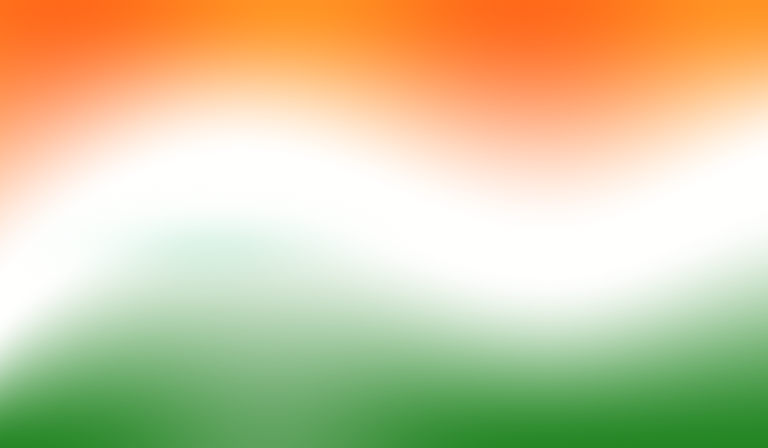
Give the GLSL for this background, as a Shadertoy shader.

```glsl
const float TAU = 6.2831853;
const vec3 WHITE = vec3(1.0, 1.0, 0.995);
const vec3 RED_ORANGE = vec3(1.0, 0.41, 0.10);
const vec3 AMBER = vec3(1.0, 0.58, 0.14);
const vec3 DEEP_GREEN = vec3(0.13, 0.52, 0.13);
const vec3 SAGE = vec3(0.36, 0.63, 0.36);
const vec3 MINT = vec3(0.91, 0.98, 0.95);

// Soft bell curve around a centre
float bell(float x, float centre, float width) {
    float d = (x - centre) / width;
    return exp(-d * d);
}

// Depth below the top edge at which the warm colour fades out
float waveDepth(float x) {
    float swell = 0.395 - 0.085 * cos((x - 0.3) * TAU / 0.84);
    float leftDip = 0.13 * exp(-x / 0.1);
    float rightLift = 0.03 * smoothstep(0.7, 1.0, x);
    return swell + leftDip - rightLift;
}

vec3 warmColor(float x) {
    float amber = 0.5 + 0.5 * cos((x - 0.38) * TAU / 0.6);
    return mix(RED_ORANGE, AMBER, amber);
}

vec3 coolColor(float x) {
    return mix(DEEP_GREEN, SAGE, bell(x, 0.35, 0.18));
}

// Small deterministic offset that prevents banding
float hash(vec2 p) {
    return fract(sin(dot(p, vec2(12.99, 78.23))) * 43758.5);
}

void mainImage(out vec4 fragColor, in vec2 fragCoord) {
    vec2 uv = fragCoord / iResolution.xy;
    float depth = 1.0 - uv.y;
    float wave = waveDepth(uv.x);

    // Pale centre with a faint mint glow
    float mint = bell(uv.x, 0.27, 0.14) * bell(depth, 0.55, 0.07);
    vec3 color = mix(WHITE, MINT, mint);

    // Warm fade from the top, cool fade from the bottom
    float warm = 1.0 - smoothstep(0.0, 1.12, depth / wave);
    float cool = smoothstep(wave + 0.13, 1.02, depth);
    color = mix(color, warmColor(uv.x), warm);
    color = mix(color, coolColor(uv.x), cool);

    color += (hash(fragCoord) - 0.5) / 255.0;
    fragColor = vec4(clamp(color, 0.0, 1.0), 1.0);
}
```
